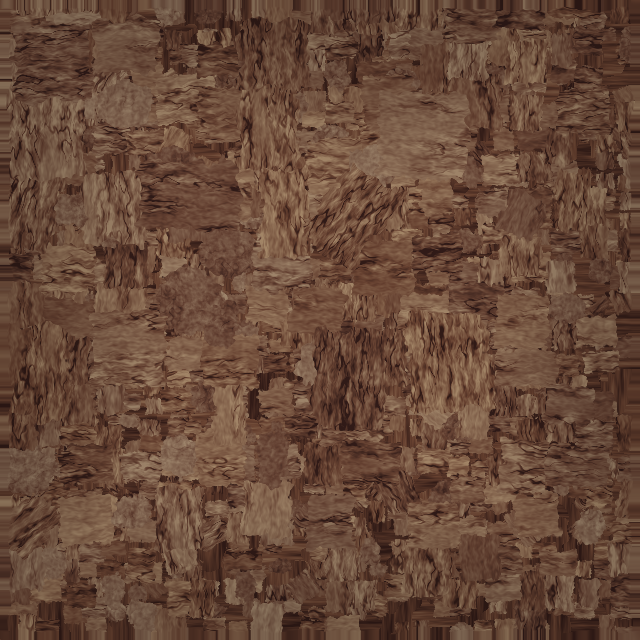
Write a WebGL 1 fragment shader that draws this texture.

```glsl
precision highp float;
// Collage of bark and weathered wood scraps: four layers of ragged patches,
// small ones beneath and large ones above, each with its own grain direction.
// Streaked wood fills the gaps, and the border smears outward to the rim.
uniform vec2 u_resolution;

vec2 hash2(vec2 p) {
  vec3 q = fract(p.xyx * vec3(0.1031, 0.1030, 0.0973));
  q += dot(q, q.yzx + 33.33);
  return fract((q.xx + q.yz) * q.zy);
}

float corner(vec2 cell, vec2 offset, vec2 f) {
  return dot(hash2(cell + offset) * 2.0 - 1.0, f - offset);
}

// Gradient noise, roughly -1 to 1
float noise(vec2 p) {
  vec2 c = floor(p), f = fract(p);
  vec2 u = f * f * f * (f * (f * 6.0 - 15.0) + 10.0);
  float low = mix(corner(c, vec2(0.0), f), corner(c, vec2(1.0, 0.0), f), u.x);
  float high = mix(corner(c, vec2(0.0, 1.0), f), corner(c, vec2(1.0), f), u.x);
  return 1.5 * mix(low, high, u.y);
}

float fbm(vec2 p) {
  float sum = 0.0, amp = 0.55;
  for (int i = 0; i < 4; i++) {
    sum += amp * noise(p);
    p = p * 1.9 + 7.3;
    amp *= 0.7;
  }
  return sum;
}

vec3 woodColor(float tone) {
  vec3 dark = vec3(0.185, 0.1, 0.085);
  vec3 brown = vec3(0.39, 0.245, 0.18);
  vec3 tan_ = vec3(0.565, 0.445, 0.34);
  tone = clamp(tone, 0.0, 1.15);
  return tone < 0.5 ? mix(dark, brown, tone * 2.0) : mix(brown, tan_, tone * 2.0 - 1.0);
}

// Fibres run along x; stone-like scraps are mottled evenly instead
vec3 bark(vec2 p, vec2 seed, bool stony) {
  vec2 q = p + seed * 37.0;
  q += 0.006 * vec2(noise(q * 13.0), noise(q * 13.0 + 9.0));
  q += 0.0028 * vec2(noise(q * 75.0), noise(q * 75.0 + 9.0));
  vec2 stretch = stony ? vec2(60.0) : vec2(24.0, 88.0);
  float grain = fbm(q * stretch);
  float grit = noise(q * (stony ? vec2(190.0) : vec2(110.0, 230.0)));
  float rough = smoothstep(-0.2, 0.2, noise(q * stretch * vec2(0.25, 0.3) + 5.0) + 0.9 * seed.x - 0.35);
  if (stony) rough *= 0.35;
  // Short jagged fissures, broken up by the grit
  float fissure = abs(noise(q * stretch * 1.15 + 3.0) + 0.12 * grit);
  float crack = 1.0 - smoothstep(0.02, 0.15, fissure);
  crack *= smoothstep(-0.25, 0.2, noise(q * stretch * 0.55 + 17.0));
  float tone = 0.54 + 0.42 * seed.y + 0.16 * noise(q * vec2(7.0, 15.0));
  tone += grain * mix(0.3, 0.85, rough) + 0.17 * grit;
  tone -= rough * (0.06 + 0.55 * crack);
  vec3 grayTint = vec3(0.96, 0.99, 1.05);
  return woodColor(tone) * mix(vec3(1.0), grayTint, stony ? 0.9 : 0.8 * fract(seed.x * 13.0));
}

// Dark smeared wood seen between the scraps
vec3 gapStreaks(vec2 p) {
  vec2 block = floor(p * 17.0 + 0.6 * noise(p * 30.0));
  vec2 r = hash2(block + 211.0);
  vec2 q = r.x < 0.5 ? p : p.yx;
  float streak = fbm(q * vec2(95.0, 8.0) + r * 20.0);
  return woodColor(0.18 + 0.3 * r.y + 0.65 * streak);
}

// Distance to a ragged rectangle or oval
float scrapDistance(vec2 p, vec2 halfSize, float size, vec2 seed, bool stony) {
  vec2 b = abs(p) - halfSize + 0.07 * size;
  float box = length(max(b, 0.0)) + min(max(b.x, b.y), 0.0) - 0.07 * size;
  float oval = (length(p / halfSize) - 1.0) * min(halfSize.x, halfSize.y);
  float d = stony ? oval : box;
  if (d > 0.2 * size) return d;
  vec2 q = p / size + seed * 50.0;
  return d + size * (0.11 * noise(q * 3.5) + 0.06 * noise(q * 11.0));
}

vec3 addLayer(vec3 color, vec2 p, float size, float layer, float blur) {
  vec2 home = floor(p / size);
  for (int j = -1; j <= 1; j++) {
    for (int i = -1; i <= 1; i++) {
      vec2 cell = home + vec2(float(i), float(j));
      vec2 id = cell + 40.0 + layer * 71.0;
      vec2 place = hash2(id), shape = hash2(id + 317.0), look = hash2(id + 631.0);
      vec2 center = (cell + 0.5 + 0.45 * (place - 0.5)) * size;
      // Larger scraps keep away from the lower and right sides
      float room = min(center.y, 1.05 - center.x) + 0.02;
      float presence = 0.68 * smoothstep(14.0, 32.0, room / (size * size));
      if (hash2(id + 947.0).x > presence) continue;

      bool stony = fract(look.x * 17.0) < 0.1;
      float turn = fract(look.y * 23.0);
      float angle = 0.16 * (place.x - 0.5) + (turn > 0.57 ? 1.5708 : 0.0);
      if (turn > 0.94) angle += 2.0 * place.y - 1.0;
      float c = cos(angle), s = sin(angle);
      vec2 local = mat2(c, -s, s, c) * (p - center);
      vec2 halfSize = size * (vec2(0.38, 0.31) + vec2(0.25, 0.24) * shape);
      float d = scrapDistance(local, halfSize, size, look, stony);
      if (d < blur) color = mix(color, bark(local, look, stony), 1.0 - smoothstep(-blur, blur, d));
    }
  }
  return color;
}

void main() {
  vec2 uv = gl_FragCoord.xy / u_resolution;
  float blur = 0.6 / min(u_resolution.x, u_resolution.y);
  // Holding the coordinates at an inset pulls the edge out into streaks
  vec2 inset = 0.014 + 0.01 * vec2(noise(vec2(uv.y * 22.0, 3.0)), noise(vec2(uv.x * 22.0, 8.0)));
  vec2 p = clamp(uv, inset, 1.0 - inset);
  vec3 color = gapStreaks(p);
  float size = 0.032;
  for (int i = 0; i < 4; i++) {
    color = addLayer(color, p, size, float(i), blur);
    size *= 1.57;
  }
  // The collage darkens a little toward its sides
  vec2 margin = min(uv, 1.0 - uv);
  color *= mix(0.87, 1.03, smoothstep(0.0, 0.3, min(margin.x, margin.y)));
  gl_FragColor = vec4(color, 1.0);
}
```
